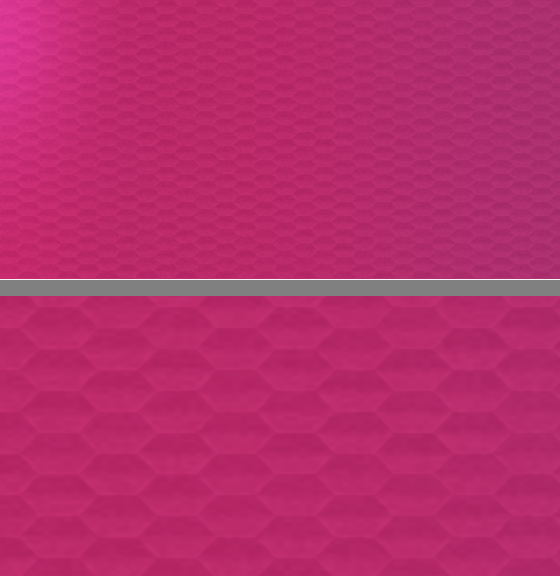
Top, the full canvas; bottom, a detail of the centre.
Give the GLSL for this pattern, as a WebGL 1 fragment shader.

```glsl
precision highp float;
// Staggered flat-topped hexagons, softly embossed over a magenta gradient.

uniform vec2 u_resolution;

#define REPEATS vec2(14.2, 20.1)
#define PHASE vec2(0.23, 0.63)
#define RELIEF 0.021
#define VARIATION 0.5
#define RIM 0.016
#define GRAIN 0.026
#define FOOT_HEIGHT 0.0039
#define LEFT_COLOR vec3(0.765, 0.160, 0.415)
#define MIDDLE_COLOR vec3(0.732, 0.160, 0.410)
#define RIGHT_COLOR vec3(0.672, 0.185, 0.438)
#define GLOW_COLOR vec3(0.860, 0.220, 0.585)
#define FOOT_COLOR vec3(0.97, 0.95, 0.97)

// Sine-free hash
float hash(vec2 p) {
  vec3 q = fract(vec3(p.xyx) * 0.1031);
  q += dot(q, q.yzx + 33.33);
  return fract((q.x + q.y) * q.z);
}

// Smooth value noise
float noise(vec2 p) {
  vec2 i = floor(p);
  vec2 f = fract(p);
  f = f * f * (3.0 - 2.0 * f);
  return mix(mix(hash(i), hash(i + vec2(1.0, 0.0)), f.x),
             mix(hash(i + vec2(0.0, 1.0)), hash(i + 1.0), f.x), f.y);
}

// Zero at the hexagon centre, one on its border
float hexMetric(vec2 p) {
  vec2 a = abs(p);
  return max(2.0 * a.y, 3.0 * a.x + a.y);
}

// Dark upper facet, light lower facet and a thin lower rim
float hexRelief(vec2 p, float pixel) {
  vec2 idA = floor(p + 0.5);
  vec2 idB = floor(p) + 0.5;
  float metricA = hexMetric(p - idA);
  float metricB = hexMetric(p - idB);
  vec2 id = metricA < metricB ? idA : idB;
  vec2 local = p - id;
  float metric = min(metricA, metricB);

  // The fold is soft and each facet keeps a slight slope
  float fold = smoothstep(-0.16 - pixel, 0.12 + pixel, local.y);
  float shade = mix(0.8, -1.1, fold) + 0.5 * local.y;
  shade *= 1.0 + VARIATION * (hash(id * 2.0 + 80.0) - 0.5);
  float borderFade = 1.0 - smoothstep(0.92 - 2.0 * pixel, 1.0, metric);
  float rim = smoothstep(0.78 - pixel, 0.98, metric) * (1.0 - fold);
  return RELIEF * shade * mix(0.35, 1.0, borderFade) + RIM * rim;
}

// Horizontal blend with a tall glow at the upper left
vec3 background(vec2 uv) {
  vec3 color = mix(LEFT_COLOR, MIDDLE_COLOR, smoothstep(0.0, 0.25, uv.x));
  float toRight = smoothstep(0.38, 1.05, uv.x + 0.04 * (uv.y - 0.5));
  color = mix(color, RIGHT_COLOR, toRight);
  vec2 fromGlow = (uv - vec2(-0.02, 0.93)) / vec2(0.145, 0.47);
  return mix(color, GLOW_COLOR, exp(-dot(fromGlow, fromGlow)));
}

void main() {
  vec2 uv = gl_FragCoord.xy / u_resolution;
  float pixel = REPEATS.y / u_resolution.y;
  vec3 color = background(uv);

  // Embossing and fine wear
  float relief = hexRelief(uv * REPEATS - PHASE, pixel);
  color += relief * vec3(1.0, 0.65, 0.75);
  color += GRAIN * (noise(uv * vec2(230.0, 190.0)) - 0.5) * vec3(1.0, 0.7, 0.8);

  // Pale strip along the foot
  float halfPixel = 0.5 / u_resolution.y;
  float foot = 1.0 - smoothstep(FOOT_HEIGHT - halfPixel, FOOT_HEIGHT + halfPixel, uv.y);
  color = mix(color, FOOT_COLOR, foot);
  gl_FragColor = vec4(clamp(color, 0.0, 1.0), 1.0);
}
```
